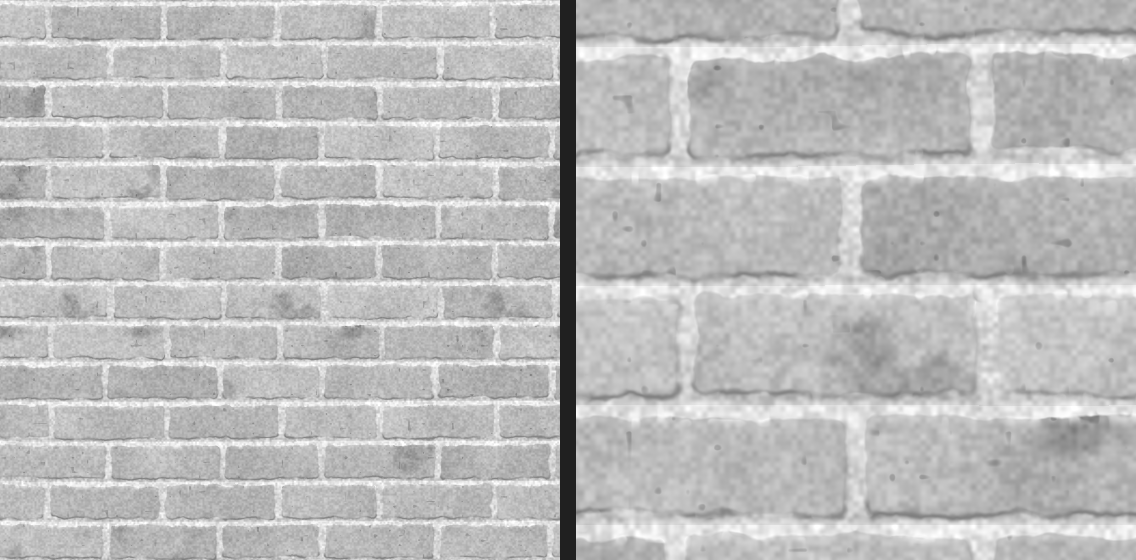
Left, the full canvas; right, a detail of the centre.
A WebGL 1 fragment shader for this texture:

```glsl
precision highp float;
// Pale grey brick wall in running bond: 14 courses of five bricks, one of them short.
// Each course takes the nearest rounded box, with its edges warped by tiling noise;
// brick tone, grainy mortar, a shadow under each brick and bright crumbs are layered on.

uniform vec2 u_resolution;

const float ROWS = 14.0;
const float ROW_SHIFT = 0.047;       // first course below the top, in courses
const float BRICK_PITCH = 0.205;     // joint to joint, in canvas widths
const float SHORT_CUT = 0.025;       // how much the third brick is shortened
const float EVEN_START = 0.0885;     // first joint of even and odd courses
const float ODD_START = -0.013;
const float JOINT_HALF = 0.0062;
const float BRICK_HALF_HEIGHT = 0.0285;
const float CORNER = 0.005;
const float JOINT_JITTER = 0.005;
const float EDGE_WARP = 0.009;
const float BRICK_TONE = 0.725;
const float TONE_SPREAD = 0.065;
const float MORTAR_TONE = 0.845;
const float SHADOW_TONE = 0.47;
const float CRUMB_TONE = 0.97;

float hash(vec2 p) {
  vec3 v = fract(vec3(p.xyx) * 0.1031);
  v += dot(v, v.yzx + 33.33);
  return fract((v.x + v.y) * v.z);
}

// Value noise with the given whole number of cells per canvas, so that it tiles.
float noise(vec2 p, float cells) {
  p *= cells;
  vec2 c = floor(p);
  vec2 f = fract(p);
  f = f * f * (3.0 - 2.0 * f);
  vec2 a = mod(c, cells) + cells;
  vec2 b = mod(c + 1.0, cells) + cells;
  return mix(mix(hash(a), hash(vec2(b.x, a.y)), f.x),
             mix(hash(vec2(a.x, b.y)), hash(b), f.x), f.y);
}

float fbm(vec2 p, float cells) {
  float sum = 0.0;
  float weight = 0.533;
  for (int i = 0; i < 4; i++) {
    sum += weight * noise(p, cells);
    cells *= 2.0;
    weight *= 0.5;
  }
  return sum;
}

// Position of a joint along its course.
float jointAt(float i, float row) {
  float jitter = hash(vec2(mod(i, 5.0) + 3.0, row + 41.0)) - 0.5;
  return i * BRICK_PITCH - SHORT_CUT * step(2.5, i) + JOINT_JITTER * jitter;
}

float roundedBox(vec2 q, vec2 halfSize) {
  vec2 e = abs(q) - halfSize + CORNER;
  return length(max(e, 0.0)) + min(max(e.x, e.y), 0.0) - CORNER;
}

void main() {
  vec2 p = gl_FragCoord.xy / u_resolution.y;
  float soft = max(0.0011, 0.8 / u_resolution.y);

  // Courses counted from the top, gently wavy; "down" is -0.5 to 0.5 in each.
  float course = (1.0 - p.y + 0.003 * (noise(p, 5.0) - 0.5)) * ROWS - ROW_SHIFT;
  float row = mod(floor(course), ROWS);
  float down = fract(course) - 0.5;
  float start = mix(EVEN_START, ODD_START, mod(row, 2.0));
  start += 0.008 * (hash(vec2(row, 71.0)) - 0.5);

  // Nearest brick of the course.
  float d = 1.0;
  vec2 local = vec2(0.0);
  vec2 halfSize = vec2(1.0);
  vec2 id = vec2(0.0);
  for (int i = 0; i < 5; i++) {
    float n = float(i);
    float left = jointAt(n, row);
    float right = jointAt(n + 1.0, row);
    vec2 brick = vec2(n + 11.0, row + 5.0);
    vec2 h = vec2(0.5 * (right - left) - JOINT_HALF,
                  BRICK_HALF_HEIGHT + 0.0016 * (hash(brick + 20.0) - 0.5));
    vec2 q = vec2(fract(p.x - start - 0.5 * (left + right) + 0.5) - 0.5, down / ROWS);
    q.y += q.x * 0.024 * (hash(brick + 50.0) - 0.5) + 0.002 * (hash(brick + 80.0) - 0.5);
    float dist = roundedBox(q, h);
    if (dist < d) { d = dist; local = q; halfSize = h; id = brick; }
  }
  d += EDGE_WARP * (fbm(p, 52.0) - 0.5);

  float grain = 0.6 * noise(p, 300.0) + 0.4 * noise(p, 170.0) - 0.5;
  float lower = smoothstep(0.55, 0.95, local.y / halfSize.y);
  float upper = smoothstep(0.55, 0.95, -local.y / halfSize.y);
  float rightSide = smoothstep(halfSize.x - 0.007, halfSize.x, local.x);

  // Brick face: own tone, soft blotches, a few dark stains and pits.
  float face = BRICK_TONE + TONE_SPREAD * (hash(id) - 0.5);
  face += 0.13 * (fbm(p + id * 0.137, 13.0) - 0.5) + 0.17 * grain;
  float stain = smoothstep(0.6, 0.85, fbm(p + id * 0.31, 16.0));
  face -= 0.16 * stain * step(0.55, hash(id + 130.0));
  face -= 0.13 * smoothstep(0.9, 0.98, noise(p, 115.0));
  face += 0.04 * upper * smoothstep(-0.008, 0.0, d);

  // Mortar: grey under a brick, brightest on the ledge above the next one.
  float mortar = MORTAR_TONE + 0.06 * (1.0 - smoothstep(-0.43, -0.3, down));
  mortar -= 0.075 * smoothstep(0.38, 0.44, down) * (1.0 - smoothstep(0.44, 0.5, down));
  mortar += 0.26 * grain + 0.1 * (fbm(p, 40.0) - 0.5);

  float tone = mix(face, mortar, smoothstep(-soft, soft, d));

  // Ragged shadow along the lower and right edges.
  float line = (d - 0.0004) / 0.0019;
  float ragged = smoothstep(0.15, 0.65, fbm(p, 36.0));
  float shade = exp(-line * line) * max(lower, 0.35 * rightSide) * ragged;
  tone = mix(tone, SHADOW_TONE, 0.85 * shade);

  // Bright crumbs scattered on the edges, mostly along the top.
  float crumb = smoothstep(0.66, 0.84, noise(p + 0.37, 130.0)) * exp(-abs(d - 0.001) / 0.003);
  tone = mix(tone, CRUMB_TONE, crumb * (0.2 + 0.8 * upper));

  gl_FragColor = vec4(vec3(clamp(tone, 0.0, 1.0)), 1.0);
}
```
